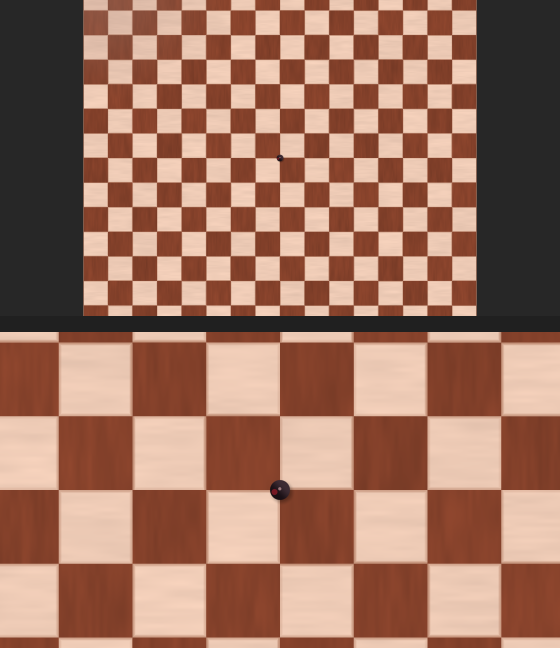
Top: the whole. Bottom: its middle third, enlarged.
Reproduce this pattern procedurally as a Shadertoy shader.

```glsl
// A wooden checkerboard, sixteen squares wide, between charcoal side panels.
// Squares come from a signed triangle wave; stretched value noise gives the
// grain, hashes vary each square, and a small glossy bead sits in the centre.

const float CELL = 0.0778;        // side of a square, in canvas heights
const float HALF_COLUMNS = 8.0;
const float BEAD_RADIUS = 0.0105;
const vec3 PANEL = vec3(0.153);
const vec3 MAPLE = vec3(0.932, 0.795, 0.712);
const vec3 MAHOGANY = vec3(0.515, 0.253, 0.165);
const vec3 SEAM = vec3(0.73, 0.52, 0.42);

float hash(vec2 p) {
    vec3 q = fract(p.xyx * vec3(0.1031, 0.1030, 0.0973));
    q += dot(q, q.yzx + 33.33);
    return fract((q.x + q.y) * q.z);
}

float valueNoise(vec2 p) {
    vec2 i = floor(p), f = fract(p);
    f = f * f * (3.0 - 2.0 * f);
    return mix(mix(hash(i), hash(i + vec2(1, 0)), f.x),
               mix(hash(i + vec2(0, 1)), hash(i + vec2(1, 1)), f.x), f.y);
}

// Streaks run along the first axis; the result is centred on zero.
float grain(vec2 p, vec2 seed) {
    vec2 q = p + seed * 17.0;
    float broad = valueNoise(q * vec2(1.5, 7.0));
    float fine = valueNoise(q * vec2(3.0, 19.0) + 41.0);
    return 0.6 * broad + 0.4 * fine - 0.5;
}

// Distance to the nearest grid line, positive in even cells.
vec2 cellWave(vec2 p) {
    return 0.5 - abs(mod(p + 0.5, 2.0) - 1.0);
}

float disc(vec2 p, float radius, float soft) {
    return 1.0 - smoothstep(-soft, soft, length(p) - radius);
}

vec3 maple(vec2 local, vec2 id) {
    float shade = 1.0 + 0.075 * grain(local, id) + 0.025 * (hash(id) - 0.5);
    vec3 wood = MAPLE * shade;

    // Uneven tan rims: each side has its own strength.
    vec2 side = step(0.5, local);
    vec2 edge = min(local, 1.0 - local);
    vec2 wear = vec2(hash(id + vec2(side.x * 31.0, 7.0)),
                     hash(id + vec2(19.0, side.y * 43.0)));
    vec2 rim = (1.0 - smoothstep(0.01, 0.05, edge)) * (0.2 + 0.65 * wear);
    return mix(wood, SEAM, max(rim.x, rim.y));
}

vec3 mahogany(vec2 local, vec2 id) {
    float shade = 1.0 + 0.16 * grain(local.yx, id) + 0.06 * (hash(id + 5.0) - 0.5);
    return MAHOGANY * shade;
}

vec3 board(vec2 grid, float pixel) {
    vec2 id = floor(grid), local = fract(grid);
    vec2 signedEdge = clamp(cellWave(grid) * 2.0 / pixel, -1.0, 1.0);
    float light = 0.5 + 0.5 * signedEdge.x * signedEdge.y;
    return mix(mahogany(local, id), maple(local, id), light);
}

// Pale reflection fading out from the upper left corner of the board.
vec3 addSheen(vec3 color, vec2 p) {
    float glow = 1.0 - smoothstep(0.0, 0.36, length((p - vec2(-0.57, 0.5)) * vec2(0.8, 1.0)));
    return mix(color, vec3(0.66, 0.53, 0.49), 0.28 * glow);
}

vec3 addBead(vec3 color, vec2 p, float pixel) {
    vec2 q = p / BEAD_RADIUS;
    float soft = 0.7 * pixel / BEAD_RADIUS;
    vec3 bead = mix(vec3(0.10, 0.06, 0.08), vec3(0.24, 0.17, 0.20),
                    smoothstep(-0.8, 0.9, q.x + q.y));
    bead = mix(bead, vec3(0.55, 0.10, 0.15), 0.8 * disc(q - vec2(-0.55, -0.2), 0.3, soft));
    bead = mix(bead, vec3(0.80, 0.62, 0.64), 0.7 * disc(q - vec2(-0.02, 0.12), 0.16, soft));
    color *= 1.0 - 0.3 * disc(q - vec2(0.2, -0.25), 1.0, 0.35);
    return mix(color, bead, disc(q, 1.0, soft));
}

void mainImage(out vec4 fragColor, in vec2 fragCoord) {
    float pixel = 1.0 / iResolution.y;
    vec2 p = (fragCoord - 0.5 * iResolution.xy) * pixel;

    vec3 wood = addSheen(board(p / CELL, pixel / CELL), p);

    // Thin tan border where the board meets the side panels.
    float outside = abs(p.x) - HALF_COLUMNS * CELL;
    float border = smoothstep(-0.003, -0.0005, outside);
    wood = mix(wood, SEAM, 0.55 * border);

    float cover = clamp(0.5 - outside / pixel, 0.0, 1.0);
    vec3 color = mix(PANEL, wood, cover);
    fragColor = vec4(addBead(color, p, pixel), 1.0);
}
```
